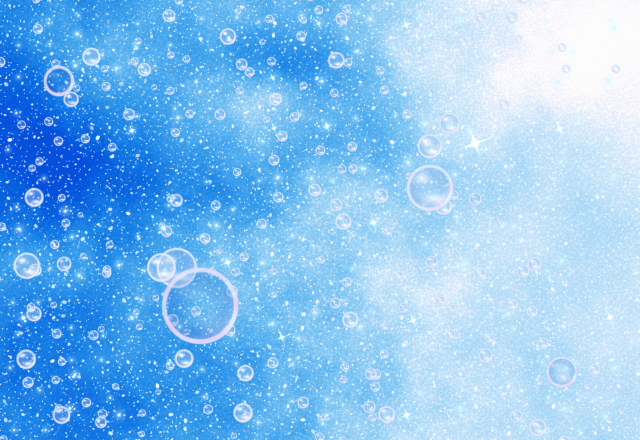
A WebGL 1 fragment shader for this background:

```glsl
precision highp float;
uniform vec2 u_resolution;
#define WASH_SCALE 4.5
#define WASH_AMOUNT 0.17
#define GRAIN_SCALE 150.0
#define GRAIN_AMOUNT 0.15
#define SPECK_SHARE 0.5
#define GLOW_SHARE 0.42
#define BUBBLE_SHARE 0.34
#define STAR_SHARE 0.12
#define PEARL vec3(0.92, 0.96, 1.0)
#define BLUSH vec3(0.93, 0.82, 0.98)

vec2 hash2(vec2 p) {
  return fract(sin(vec2(dot(p, vec2(127.1, 311.7)), dot(p, vec2(269.5, 183.3)))) * 43758.5);
}
vec2 turn(vec2 p, float a) {
  return vec2(cos(a) * p.x + sin(a) * p.y, cos(a) * p.y - sin(a) * p.x);
}
float blob(vec2 p, vec2 centre, vec2 size) {
  vec2 q = (p - centre) / size;
  return exp(-dot(q, q));
}
// Layered, rotated sines: pigment clouds
float wash(vec2 p) {
  float sum = 0.0, amp = 0.42;
  for (int i = 0; i < 8; i++) {
    p = turn(p, 0.7) * 1.8 + 1.7;
    sum += amp * sin(p.x + 1.5 * sin(p.y));
    amp *= 0.7;
  }
  return sum;
}
// Distance to the nearest cell point: paper grain
float cellular(vec2 p) {
  float nearest = 2.0;
  for (int i = 0; i < 9; i++) {
    vec2 o = vec2(mod(float(i), 3.0), floor((float(i) + 0.5) / 3.0)) - 1.0;
    nearest = min(nearest, length(o + hash2(floor(p) + o) - fract(p)));
  }
  return nearest;
}
// Deep blue at 0, pale blue at 1, white above
vec3 palette(float tone) {
  float t = clamp(tone, 0.0, 1.15);
  return min(vec3(0.02 + 0.8 * t * t, 0.31 + 0.6 * t, 0.86 + 0.12 * t), 0.99);
}
// Light and dark pools over a left-to-right gradient
float washTone(vec2 p) {
  float cloud = wash(p * WASH_SCALE), paleness = smoothstep(0.6, 1.3, p.x);
  vec2 q = p + 0.02 * vec2(cloud, -cloud);
  float t = 0.37 + 0.59 * smoothstep(-0.05, 1.2, p.x);
  t -= 0.32 * blob(q, vec2(0.06, 0.61), vec2(0.22, 0.17)) + 0.14 * blob(q, vec2(0.0, 0.82), vec2(0.14, 0.16));
  t -= 0.28 * blob(q, vec2(0.40, 0.57), vec2(0.17, 0.10)) + 0.32 * blob(q, vec2(0.64, 0.86), vec2(0.18, 0.08));
  t -= 0.10 * blob(q, vec2(0.22, 0.08), vec2(0.35, 0.15)) + 0.15 * blob(q, vec2(0.86, 0.70), vec2(0.12, 0.09));
  t += 0.17 * blob(q, vec2(0.54, 0.76), vec2(0.14, 0.07)) + 0.18 * blob(q, vec2(0.12, 0.40), vec2(0.24, 0.08));
  t += 0.14 * blob(q, vec2(0.27, 0.82), vec2(0.15, 0.09)) + 0.08 * blob(q, vec2(0.74, 0.55), vec2(0.16, 0.12));
  t += 0.20 * blob(q, vec2(1.45, 0.98), vec2(0.36, 0.28));
  t += WASH_AMOUNT * cloud * mix(1.0, 0.35, paleness);
  return t + GRAIN_AMOUNT * (cellular(p * GRAIN_SCALE) - 0.45) * mix(1.0, 0.6, paleness);
}
// Film with a pearly rim, a glint and a lower crescent
vec3 bubble(vec3 col, vec2 d, float r, float fill, float rimWidth) {
  vec2 q = d / r;
  float l = length(q), aa = 1.0 / (u_resolution.y * r), angle = atan(q.y, q.x + 0.0001);
  float mask = 1.0 - smoothstep(1.0 - aa, 1.0 + aa, l);
  float rim = smoothstep(1.0 - rimWidth, 1.0 - 0.5 * rimWidth, l);
  float streak = 0.5 + 0.5 * sin(3.0 * angle + 2.0 * sin(2.0 * angle) + 8.0 * l);
  vec3 film = mix(PEARL, BLUSH, streak * (1.0 - 1.4 * fill));
  float crescent = smoothstep(0.4, 0.85, l) * smoothstep(0.1, 0.9, dot(q, vec2(0.6, -0.8)));
  float glint = blob(q, vec2(-0.35, 0.4), vec2(0.3, 0.2)) + blob(q, vec2(0.2, -0.45), vec2(0.45, 0.2));
  float alpha = fill * (0.5 + 0.5 * l * l) + rim * (0.75 - 0.8 * fill + 0.2 * streak) + 0.3 * crescent;
  vec3 shaded = col * mix(vec3(1.0), vec3(0.78, 0.88, 0.96), mask * smoothstep(0.2, 0.8, l));
  col = mix(shaded, film, mask * min(alpha, 0.92));
  return mix(col, vec3(1.0), mask * min(glint, 1.0) * min(0.05 + 2.0 * fill, 0.9));
}
// Thin tapering rays with a small bright core
float star(vec2 d, float size) {
  vec2 q = abs(turn(d, 0.35)) / size;
  return 1.2 * exp(-3.0 * max(q.x, q.y) - 34.0 * min(q.x, q.y)) + 0.7 * exp(-40.0 * dot(q, q));
}

void main() {
  vec2 p = gl_FragCoord.xy / u_resolution.y;
  vec3 col = palette(washTone(p));
  // Scattered specks, coarse to fine
  for (int i = 0; i < 4; i++) {
    float scale = 30.0 + 15.0 * float(i), aa = scale / u_resolution.y;
    vec2 g = turn(p, 0.4 * float(i)) * scale + 17.3 * float(i);
    vec2 h = hash2(floor(g)), k = hash2(floor(g) + 51.7);
    vec2 f = turn(fract(g) - 0.25 - 0.5 * h, 6.28 * k.x) * vec2(1.0, 1.35);
    float r = mix(0.06, 0.17, k.y * k.y), speck = 1.0 - smoothstep(r - aa, r + aa, length(f));
    col = mix(col, vec3(0.97, 0.99, 1.0), speck * step(k.x, SPECK_SHARE) * (0.6 + 0.4 * h.x));
  }
  // Soft glows and small flares
  for (int i = 0; i < 2; i++) {
    vec2 g = p * (9.0 + 5.0 * float(i)) + 9.1 * float(i);
    vec2 k = hash2(floor(g) + 23.9), f = fract(g) - 0.3 - 0.4 * hash2(floor(g) + 8.3);
    float glow = exp(-90.0 * dot(f, f)) * 0.4 + exp(-1200.0 * dot(f, f));
    col = mix(col, vec3(0.84, 0.98, 1.0), min(glow, 1.0) * step(k.x, GLOW_SHARE));
    col += 0.6 * star(f, 0.2) * step(k.y, STAR_SHARE) * float(1 - i);
  }
  // Drifting small bubbles, sparser toward the upper right
  float share = BUBBLE_SHARE * (1.0 - 0.65 * smoothstep(0.9, 1.9, p.x + 0.6 * p.y));
  for (int i = 0; i < 3; i++) {
    float scale = 8.5 + 4.0 * float(i);
    vec2 g = p * scale + 5.7 * float(i) + 3.0;
    vec2 h = hash2(floor(g) + 71.3), k = hash2(floor(g) + 12.6);
    float r = mix(0.1, 0.19, k.y);
    vec2 d = fract(g) - mix(vec2(r), vec2(1.0 - r), h);
    if (k.x < share) col = bubble(col, d / scale, r / scale, 0.3 + 0.25 * h.x, 0.3);
  }
  // Leading bubbles and rings
  col = bubble(col, p - vec2(0.061, 0.396), 0.030, 0.45, 0.2);
  col = bubble(col, p - vec2(0.402, 0.391), 0.046, 0.4, 0.15);
  col = bubble(col, p - vec2(0.367, 0.392), 0.033, 0.55, 0.2);
  col = bubble(col, p - vec2(0.455, 0.305), 0.087, 0.05, 0.16);
  col = bubble(col, p - vec2(0.134, 0.816), 0.035, 0.06, 0.28);
  col = bubble(col, p - vec2(1.277, 0.155), 0.035, 0.12, 0.2);
  col = bubble(col, p - vec2(1.022, 0.720), 0.024, 0.4, 0.2);
  col = bubble(col, p - vec2(0.977, 0.668), 0.028, 0.45, 0.2);
  col = bubble(col, p - vec2(0.977, 0.573), 0.053, 0.35, 0.18);
  // Brightest stars
  col += star(p - vec2(1.080, 0.674), 0.038) + 0.8 * star(p - vec2(0.640, 0.233), 0.026);
  gl_FragColor = vec4(clamp(col, 0.0, 1.0), 1.0);
}
```
